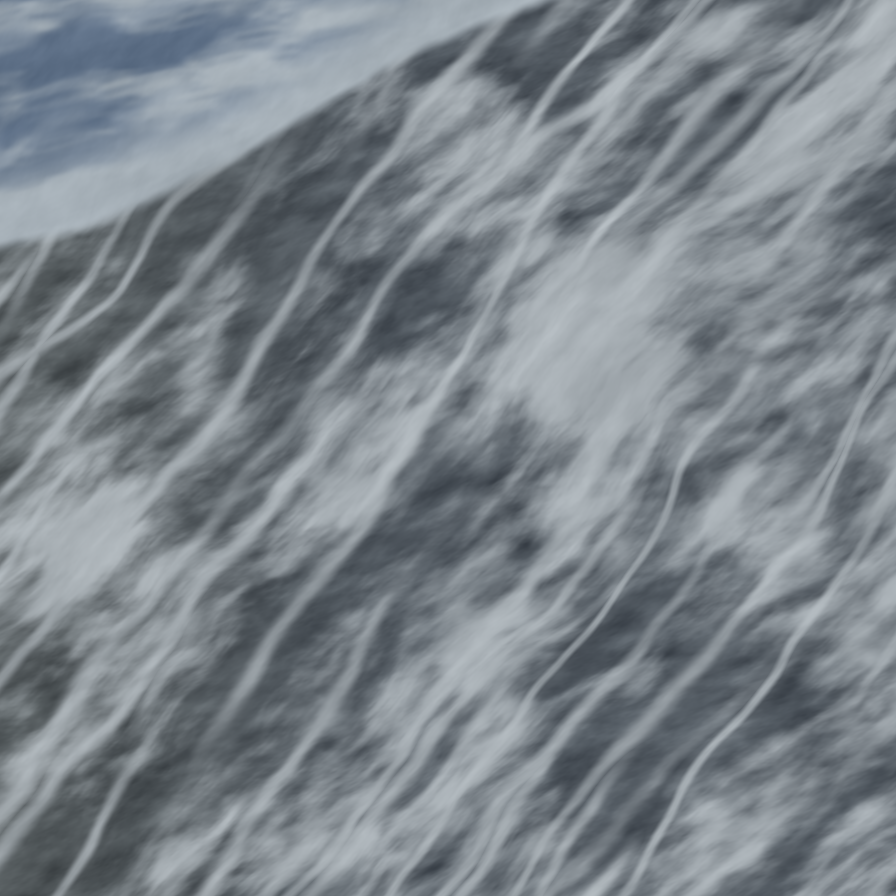
Write a three.js fragment shader that draws this texture.

```glsl
// Snow-streaked rock face below a pale blue valley in the upper left corner.
// Stretched, warped noise lays soft drifts over dark rock; gently wobbling lanes
// of varying width draw the thin snow gullies running diagonally down the slope.
varying vec2 vUv;

float hash(vec2 p) {
  return fract(sin(dot(p, vec2(127.1, 311.7))) * 43758.5453);
}

float noise(vec2 p) {
  vec2 i = floor(p);
  vec2 f = fract(p);
  f = f * f * (3.0 - 2.0 * f);
  return mix(mix(hash(i), hash(i + vec2(1.0, 0.0)), f.x),
             mix(hash(i + vec2(0.0, 1.0)), hash(i + 1.0), f.x), f.y);
}

float fbm(vec2 p) {
  float sum = 0.0;
  float amp = 0.533;
  for (int i = 0; i < 4; i++) {
    sum += amp * noise(p);
    p = p * 2.03 + 13.7;
    amp *= 0.5;
  }
  return sum;
}

// Coordinates across (x) and along (y) a direction given by its angle
vec2 slopeSpace(vec2 p, float angle) {
  float c = cos(angle);
  float s = sin(angle);
  return vec2(s * p.x - c * p.y, c * p.x + s * p.y);
}

float segment(vec2 p, vec2 a, vec2 b) {
  vec2 ab = b - a;
  return length(p - a - ab * clamp(dot(p - a, ab) / dot(ab, ab), 0.0, 1.0));
}

// Thin snow lines, one per lane, with a soft halo, fading in and out downhill
float gullies(vec2 q) {
  float snow = 0.0;
  for (int i = 0; i < 4; i++) {
    float layer = float(i);
    float lanes = 5.0 + 2.6 * layer;
    float x = (q.x + 0.05 * (layer - 1.5) * q.y) * lanes + 0.37 * layer;
    x += 0.5 * noise(vec2(q.y * 2.5 + 17.0 * layer, q.x * 2.0));
    float id = floor(x);
    float centre = 0.36 + 0.28 * hash(vec2(id, layer + 3.0));
    centre += 0.18 * (noise(vec2(q.y * 7.0, id * 7.3 + layer)) - 0.5);
    float dist = abs(fract(x) - centre) / lanes;
    float width = mix(0.006, 0.016, noise(vec2(q.y * 5.0, id + 31.0 * layer)));
    float reach = smoothstep(0.32, 0.68, noise(vec2(q.y * 2.8 + id * 5.7, layer * 9.0)));
    float line = 1.0 - smoothstep(0.001, width, dist);
    float halo = 1.0 - smoothstep(0.0, 0.021, dist);
    snow = max(snow, reach * (0.8 * line + 0.2 * halo));
  }
  return snow;
}

void main() {
  vec2 p = vUv;
  vec2 warp = vec2(fbm(p * 3.0), fbm(p * 3.0 + 20.0)) - 0.5;
  vec2 steep = slopeSpace(p + 0.08 * warp, 0.9);
  vec2 drift = slopeSpace(p + 0.08 * warp, 0.74);
  vec2 strata = slopeSpace(p + 0.05 * warp, 0.42);

  // Height above the edge between rock face and valley
  float above = p.y - 0.72 - 0.44 * p.x - 0.03 * (fbm(p * 7.0) - 0.5)
              + 0.02 * sin(p.x * 9.0);

  // Rock with fine slanting layers
  float grain = fbm(strata * vec2(55.0, 20.0));
  vec3 rock = mix(vec3(0.19, 0.215, 0.245), vec3(0.42, 0.455, 0.485), grain);
  rock += vec3(0.015, 0.01, -0.01) * smoothstep(0.5, 0.0, p.x);

  // Soft drifts, gathered in a diagonal basin and a couloir above it
  float patches = fbm(drift * vec2(12.0, 6.5) + 4.0);
  float streaks = fbm(drift * vec2(44.0, 8.0) + 9.0);
  vec2 bent = p + 0.2 * warp;
  float basin = exp(-pow(segment(bent, vec2(0.1, 0.36), vec2(0.72, 0.56)) / 0.13, 2.0));
  float couloir = exp(-pow(segment(bent, vec2(0.7, 0.56), vec2(0.95, 0.86)) / 0.08, 2.0));
  float cover = patches + 0.5 * (streaks - 0.5) + 0.13 * basin + 0.19 * couloir;
  cover += 0.25 * (grain - 0.5);
  cover -= 0.09 * smoothstep(-0.25, 0.0, above);
  cover -= 0.06 * smoothstep(0.3, 0.0, p.y);
  float snow = 0.9 * smoothstep(0.32, 0.84, cover);

  // Gullies add to the drifts they cut through
  float lines = gullies(steep) * (0.65 + 0.45 * streaks);
  snow = 1.0 - (1.0 - snow) * (1.0 - 0.88 * lines);
  vec3 snowColor = vec3(0.67, 0.70, 0.72) + 0.16 * (streaks - 0.45);
  vec3 color = mix(rock, snowColor, clamp(snow, 0.0, 1.0));

  // Valley: bright rim, then bluish shadows lying nearly flat
  float shade = fbm(vec2(p.x * 4.5, (p.y - 0.2 * p.x) * 20.0) + 2.0 * warp);
  shade = smoothstep(0.34, 0.66, shade) * smoothstep(0.02, 0.12, above);
  vec3 valley = mix(vec3(0.65, 0.69, 0.72), vec3(0.37, 0.44, 0.53), shade);
  valley += 0.1 * (fbm(strata * vec2(30.0, 6.0)) - 0.5);
  color = mix(color, valley, smoothstep(-0.008, 0.01, above));

  // Light mottling over everything
  color += 0.05 * (fbm(drift * vec2(95.0, 45.0)) - 0.5);
  gl_FragColor = vec4(color, 1.0);
}
```
